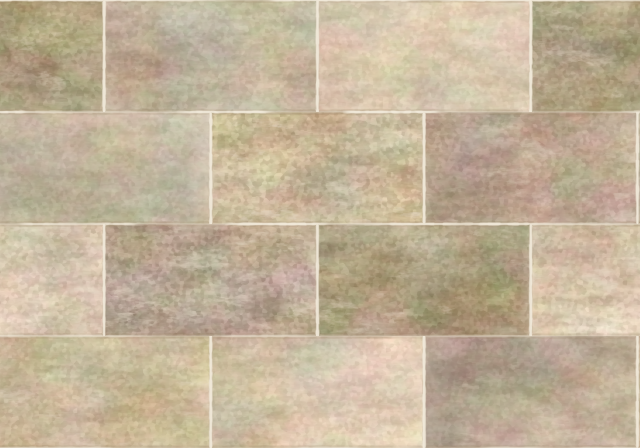
A Shadertoy shader for this texture:

```glsl
#define COLUMNS 3.0
#define ROWS 4.0
#define JOINT_SHIFT 0.004
#define UPRIGHT_HALF 0.0034
#define BED_HALF 0.0027
#define MOTTLE 0.15
#define STREAK 0.13
#define GRAIN 0.10
#define TINT 0.085
#define GRADIENT 0.055
#define EDGE_WEAR 0.10

const vec3 GROUT = vec3(0.95, 0.92, 0.86);
const vec3 SHADOW = vec3(0.60, 0.51, 0.39);
const vec3 CHALK = vec3(0.90, 0.85, 0.78);

// Stone colours: cream, gold, sage, olive, mauve
const vec3 STONE[5] = vec3[5](
    vec3(0.84, 0.77, 0.67), vec3(0.78, 0.71, 0.59), vec3(0.75, 0.70, 0.61),
    vec3(0.67, 0.61, 0.49), vec3(0.71, 0.635, 0.56));

// Stone kind per course, top course first
const int KIND[12] = int[12](3, 2, 0,  2, 1, 4,  0, 4, 3,  1, 0, 4);

float hash(vec2 p) {
    vec3 h = fract(vec3(p.xyx) * 0.1031);
    h += dot(h, h.yzx + 33.33);
    return fract((h.x + h.y) * h.z);
}

// Cellular noise whose cell values melt into each other
float cells(vec2 p) {
    vec2 base = floor(p);
    float total = 0.0, weights = 0.0;
    for (int j = -1; j <= 1; j++)
    for (int i = -1; i <= 1; i++) {
        vec2 cell = base + vec2(i, j);
        vec2 d = cell + vec2(hash(cell), hash(cell + 71.0)) - p;
        float w = exp(-7.0 * dot(d, d));
        total += w * hash(cell + 23.0);
        weights += w;
    }
    return total / weights;
}

// Layered cells, centred on zero
float layers(vec2 p) {
    float sum = 0.0, amp = 0.5;
    for (int i = 0; i < 4; i++) {
        sum += amp * (cells(p) - 0.5);
        p = p * 2.07 + 13.7;
        amp *= 0.6;
    }
    return sum;
}

// Weathered stone face; q is in canvas heights, uv spans the tile
vec3 stoneFace(vec3 base, vec2 q, vec2 uv, float seed, float edge) {
    vec2 s = q + seed * vec2(7.3, 4.1);
    float roughness = mix(0.6, 1.2, hash(vec2(seed, 5.0)));

    float tone = MOTTLE * layers(s * vec2(9.0, 13.0));
    tone += STREAK * roughness * layers(s * vec2(11.0, 48.0) + 31.0);
    tone += GRAIN * (cells(s * 130.0) - 0.5) * roughness;

    // Slow drift of light over the tile
    vec2 slope = vec2(hash(vec2(seed, 1.0)), hash(vec2(seed, 2.0))) - vec2(0.3, 0.6);
    tone += GRADIENT * 2.0 * dot(uv - 0.5, slope);

    // Green against rose, and ochre against grey
    float rose = layers(s * vec2(10.0, 14.0) + 57.0);
    float ochre = layers(s * vec2(7.0, 9.0) + 83.0);
    vec3 tint = rose * vec3(1.0, -0.7, 0.4) + ochre * vec3(0.5, 0.1, -0.9);
    vec3 color = base + tone * vec3(1.0, 1.02, 1.05) + TINT * tint;

    // Chalky wisps and pale worn rims
    float wisp = smoothstep(0.12, 0.42, layers(s * vec2(14.0, 34.0) + 11.0));
    float rim = exp(-edge * 55.0) * smoothstep(0.35, 0.8, cells(s * 12.0));
    return mix(color, CHALK, 0.45 * wisp * roughness + EDGE_WEAR * 3.0 * rim);
}

void mainImage(out vec4 fragColor, in vec2 fragCoord) {
    vec2 p = fragCoord / iResolution.xy;
    float aspect = iResolution.x / iResolution.y;
    float pixel = 1.0 / iResolution.y;

    // Running bond, courses counted from the top
    float row = min(floor((1.0 - p.y) * ROWS), ROWS - 1.0);
    float x = (p.x + JOINT_SHIFT) * COLUMNS + 0.5 * (1.0 - mod(row, 2.0));
    float column = mod(floor(x), COLUMNS);
    vec2 uv = vec2(fract(x), fract(p.y * ROWS));
    vec2 size = vec2(aspect / COLUMNS, 1.0 / ROWS);
    vec2 q = uv * size;
    float index = row * COLUMNS + column;

    // Distance to upright and bed joints, slightly chipped
    vec2 toEdge = min(q, size - q);
    vec2 chipped = toEdge + 0.0016 * (cells(vec2(p.x * aspect, p.y) * 75.0) - 0.5);
    vec3 color = stoneFace(STONE[int(index)], q, uv, index + 1.0, 0.0) * 0.0;
    color = stoneFace(STONE[KIND[int(index)]], q, uv, index + 1.0, min(toEdge.x, toEdge.y));

    // Thin brown shade beside the grout
    float near = min(toEdge.x * 1.4, toEdge.y);
    float shade = 1.0 - smoothstep(0.002, 0.0085, near);
    color = mix(color, SHADOW, shade * (0.12 + 0.38 * cells(p * vec2(26.0, 40.0))));

    // Grout: bright uprights, bed joints fading in and out
    float bed = floor(p.y * ROWS + 0.5);
    float fade = cells(vec2(p.x * 9.0, bed * 5.0 + 2.0));
    float strength = mix(0.35, 0.95, smoothstep(0.2, 0.7, fade));
    strength *= mix(0.65, 1.0, step(1.5, bed));
    float upright = 1.0 - smoothstep(UPRIGHT_HALF - pixel, UPRIGHT_HALF + pixel, chipped.x);
    float level = 1.0 - smoothstep(BED_HALF - pixel, BED_HALF + pixel, chipped.y);
    float grout = max(upright * 0.93, level * strength);
    color = mix(color, GROUT, grout);

    fragColor = vec4(clamp(color, 0.0, 1.0), 1.0);
}
```
